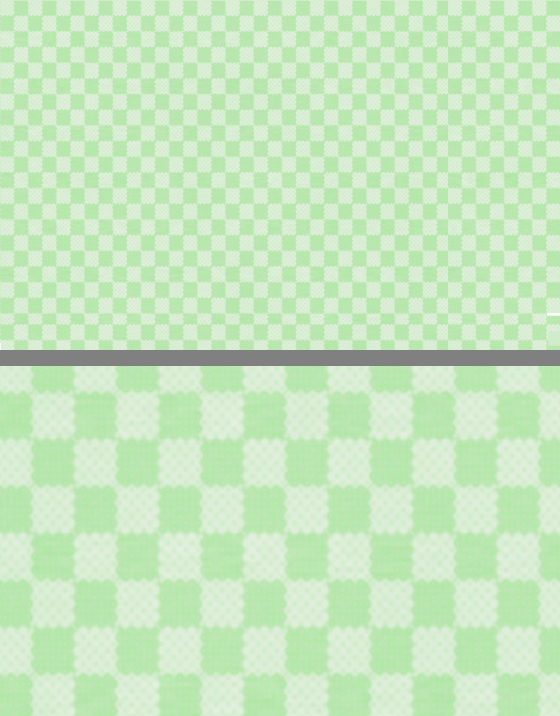
Top: the whole. Bottom: its middle third, enlarged.
Write a WebGL 2 fragment shader that draws this pattern.

```glsl
#version 300 es
precision highp float;
// Pale green woven checkerboard with one narrow column, one narrow row and a worn corner.
uniform vec2 u_resolution;
out vec4 outColor;

const float PI = 3.14159;
const vec2 CELLS = vec2(39.73, 22.33);        // full-size cells across and down
const vec2 SEAM = vec2(0.7995, 0.927);        // where the narrow column and row end
const vec2 SEAM_CELL = vec2(32.0, 21.0);      // cell index that starts after each seam
const float THREADS = 7.0;                    // half periods of the weave per cell
const float EDGE_SOFT = 0.1;                  // width of a cell edge, in cells
const float EDGE_WOBBLE = 0.03;               // serration of the edges, in cells
const float STREAK_ROWS = 3.0;                // every third row is more streaked
const float BROAD_WEAR = 0.012;               // slow tone change over several cells

const vec3 LIGHT = vec3(0.845, 0.93, 0.825);
const vec3 LIGHT_HIGH = vec3(0.88, 0.935, 0.86);
const vec3 GREEN = vec3(0.70, 0.91, 0.66);
const vec3 GREEN_HIGH = vec3(0.735, 0.90, 0.695);
const vec3 THREAD = vec3(0.79, 0.92, 0.76);
const vec3 WHITE = vec3(0.99);
const vec3 WEAR_TINT = vec3(1.0, 0.4, 1.0);   // wear moves red and blue most

// Worn spots as left, top, right, bottom
const vec4 BAR = vec4(0.9766, 0.894, 1.01, 0.902);
const vec4 PATCH = vec4(0.979, 0.946, 1.01, 0.9875);
const vec4 TOP_EDGE = vec4(-0.01, -0.01, 1.01, 0.002);
const vec4 LEFT_NICK = vec4(-0.01, 0.979, 0.0015, 1.01);

float hash(vec2 p) {
  vec3 q = fract(vec3(p.xyx) * 0.1031);
  q += dot(q, q.yzx + 33.33);
  return fract((q.x + q.y) * q.z);
}

float noise(vec2 p) {
  vec2 i = floor(p), f = fract(p);
  f = f * f * (3.0 - 2.0 * f);
  return mix(mix(hash(i), hash(i + vec2(1, 0)), f.x),
             mix(hash(i + vec2(0, 1)), hash(i + vec2(1, 1)), f.x), f.y);
}

// Cell coordinates; each axis restarts early at its seam.
vec2 cellCoord(vec2 p) {
  return mix(p * CELLS, SEAM_CELL + (p - SEAM) * CELLS, step(SEAM, p));
}

// 1 in green cells, 0 in light ones, with soft edges.
float checker(vec2 cell, vec2 softness) {
  vec2 toEdge = 0.5 - abs(fract(cell) - 0.5);
  vec2 parity = 1.0 - 2.0 * mod(floor(cell), 2.0);
  vec2 side = parity * clamp(2.0 * toEdge / softness, 0.0, 1.0);
  return 0.5 - 0.5 * side.x * side.y;
}

float boxMask(vec2 p, vec4 box, vec2 pixel) {
  vec2 inside = clamp((p - box.xy) / pixel + 0.5, 0.0, 1.0)
              * clamp((box.zw - p) / pixel + 0.5, 0.0, 1.0);
  return inside.x * inside.y;
}

void main() {
  vec2 p = gl_FragCoord.xy / u_resolution;
  p.y = 1.0 - p.y;                            // measure down from the top
  vec2 pixel = 1.0 / u_resolution;
  vec2 cell = cellCoord(p);

  // Checks with edges serrated by the crossing threads
  vec2 wave = sin(PI * THREADS * cell);
  vec2 softness = max(pixel * CELLS, vec2(EDGE_SOFT));
  float green = checker(cell + EDGE_WOBBLE * wave.yx, softness);

  // Diagonal lattice of threads, roughened by fine grain
  float weave = wave.x * wave.y;
  float grain = noise(cell * THREADS * 1.5) - 0.5;
  float thread = smoothstep(0.2, 0.9, weave + 0.5 * grain);
  float high = smoothstep(-0.5, 0.5, grain - weave);

  // Streaks along the rows and slow broad wear
  float streakRow = step(STREAK_ROWS - 1.5, mod(floor(cell.y), STREAK_ROWS));
  float streak = noise(cell * vec2(2.5, 9.0) + 17.0) - 0.5;
  float wear = streak * mix(0.012, 0.035, streakRow);
  wear += BROAD_WEAR * (noise(cell * 0.35 + 41.0) - 0.5);

  vec3 lightCell = mix(mix(LIGHT, LIGHT_HIGH, 0.7 * high), THREAD, 0.45 * thread);
  vec3 greenCell = mix(mix(GREEN, GREEN_HIGH, high), THREAD, 0.35 * thread);
  vec3 color = mix(lightCell, greenCell, green) + wear * WEAR_TINT;

  // Worn lower right corner and pale rims
  color = mix(color, mix(THREAD, LIGHT, 0.5), boxMask(p, PATCH, pixel));
  color = mix(color, LIGHT_HIGH, 0.7 * boxMask(p, TOP_EDGE, pixel));
  float white = max(boxMask(p, BAR, pixel), boxMask(p, LEFT_NICK, pixel));
  color = mix(color, WHITE, white);
  outColor = vec4(color, 1.0);
}
```
